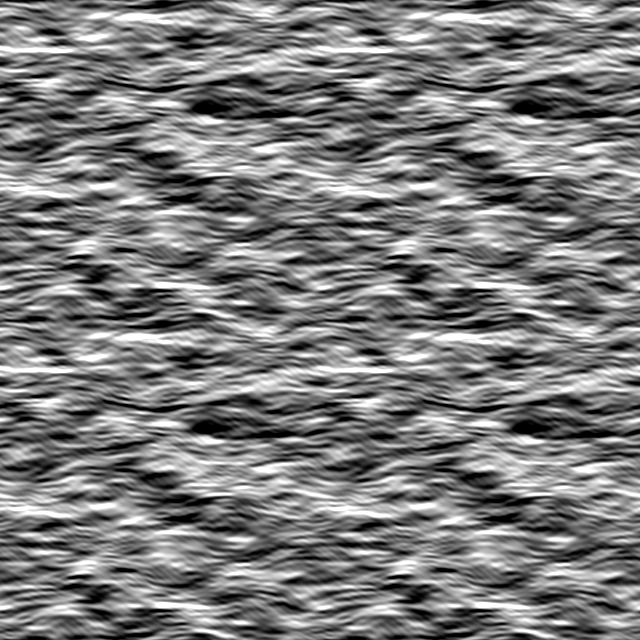
Write a three.js fragment shader that draws this texture.

```glsl
// Rippled grey relief: horizontal light and dark streaks with fine grain, repeated 2 by 2.
#define REPEATS 2.0      // tiles across and down
#define WAVES 240        // sine layers in the sum
#define FREQ_MIN 2.0     // slowest vertical frequency per tile
#define FREQ_MAX 60.0    // fastest vertical frequency per tile
#define FREQ_BIAS 1.4    // above 1 favours broad streaks
#define CHOP 2.0         // horizontal frequency spread of the broadest layers
#define SLANT 0.13       // added spread per unit of vertical frequency
#define FALLOFF 0.015    // fading of fine layers
#define SWAY 0.006       // height of the slow bending of the streaks
#define MID_GREY 0.49
#define CONTRAST 0.247   // grey spread for one standard deviation

varying vec2 vUv;

const float TAU = 6.28319;

float hash(float n) {
  return fract(sin(n * 12.9898 + 4.137) * 4375.85);
}

// Roughly normal random value with unit deviation
float bellHash(float n) {
  return 2.0 * (hash(n) + hash(n + 0.37) + hash(n + 0.71) - 1.5);
}

// Slow wrapping bend that tilts neighbouring streaks together
float bend(vec2 p) {
  return SWAY * (sin(TAU * (p.x + 2.0 * p.y + 0.2))
               + sin(TAU * (2.0 * p.x - 3.0 * p.y + 0.6))
               + 0.6 * sin(TAU * (3.0 * p.x + 4.0 * p.y + 0.9)));
}

// Layered sines with whole frequencies, so the field wraps in both axes
float streakField(vec2 p) {
  float sum = 0.0;
  float power = 0.0;
  for (int i = 0; i < WAVES; i++) {
    float id = float(i);
    float rank = (id + hash(id + 301.0)) / float(WAVES);
    float freqY = floor(mix(FREQ_MIN, FREQ_MAX, pow(rank, FREQ_BIAS)) + 0.5);
    // Most layers run nearly level, a few are steep and add grain
    float steepness = 0.4 + 1.6 * pow(hash(id + 811.0), 2.0);
    float spreadX = (CHOP + SLANT * freqY) * steepness;
    float freqX = floor(bellHash(id + 17.0) * spreadX + 0.5);
    float amplitude = exp(-FALLOFF * freqY);
    float phase = fract(dot(vec2(freqX, freqY), p) + hash(id + 523.0));
    sum += amplitude * sin(TAU * phase);
    power += 0.5 * amplitude * amplitude;
  }
  return sum / sqrt(power);
}

void main() {
  vec2 tile = fract(vUv * REPEATS);
  tile.y += bend(tile);
  float grey = MID_GREY + CONTRAST * streakField(tile);
  gl_FragColor = vec4(vec3(clamp(grey, 0.0, 1.0)), 1.0);
}
```
